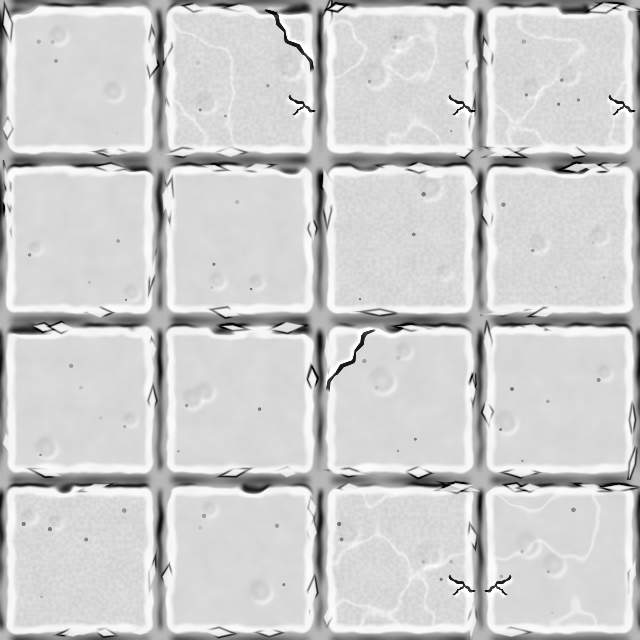
Reproduce this texture map procedurally as a WebGL 1 fragment shader.

```glsl
precision highp float;
// Worn stone tiles, four by four, with pale bevelled rims, dark joints, chips, cracks and pits.
uniform vec2 u_resolution;

const float TILES = 4.0;
const float HALF_SIZE = 0.457;
const float TAU = 6.2831853;

vec2 hash2(vec2 p) {
  vec3 a = fract(p.xyx * vec3(0.1031, 0.1030, 0.0973));
  a += dot(a, a.yzx + 33.33);
  return fract((a.xx + a.yz) * a.zy);
}

float corner(vec2 cell, vec2 offset, float period) {
  float angle = TAU * hash2(mod(cell, period) + period).x;
  return dot(vec2(cos(angle), sin(angle)), offset);
}

// Gradient noise that wraps after "cells" lattice steps across the canvas.
float noise(vec2 uv, float cells) {
  vec2 p = uv * cells, i = floor(p), f = p - i;
  vec2 w = f * f * f * (f * (f * 6.0 - 15.0) + 10.0);
  vec2 e = vec2(1.0, 0.0);
  float low = mix(corner(i, f, cells), corner(i + e, f - e, cells), w.x);
  float high = mix(corner(i + e.yx, f - e.yx, cells), corner(i + 1.0, f - 1.0, cells), w.x);
  return 1.4 * mix(low, high, w.y);
}

float glow(float x, float width) {
  return exp(-x * x / (width * width));
}

float roundBox(vec2 p, float halfSize, float radius) {
  vec2 d = abs(p) - halfSize + radius;
  return length(max(d, 0.0)) + min(max(d.x, d.y), 0.0) - radius;
}

vec2 rotate(vec2 p, float angle) {
  float c = cos(angle), s = sin(angle);
  return vec2(c * p.x - s * p.y, s * p.x + c * p.y);
}

// Tone change of a jagged crack from a to b with one pale lip.
float crack(vec2 q, vec2 a, vec2 b, float width, float px) {
  float len = length(b - a);
  vec2 dir = (b - a) / len, r = q - a;
  float t = dot(r, dir) / len;
  float across = dir.x * r.y - dir.y * r.x;
  across += len * (0.16 * abs(fract(t * 1.7 + 0.2) - 0.5) + 0.08 * abs(fract(t * 4.0) - 0.5) - 0.06);
  float w = width * (0.3 + 0.7 * abs(sin(t * 8.0)));
  float dark = 1.0 - smoothstep(w * 0.5, w * 0.5 + px, abs(across));
  float ends = smoothstep(0.0, 0.04, t) * (1.0 - smoothstep(0.94, 1.0, t));
  return ends * (0.15 * glow(across - width, 0.018) * (1.0 - dark) - 0.75 * dark);
}

// Soft embossed ring.
float crater(vec2 c, float radius) {
  float r = length(c);
  float light = dot(c, vec2(0.6, -0.8)) / max(r, 0.001);
  return glow(r - radius, 0.018) * (0.02 + 0.06 * light) - 0.03 * glow(r - radius * 0.6, 0.02);
}

// Joint tone: broad grey across, dark streaks down, paler crossings.
float jointTone(vec2 uv, vec2 q, vec2 s) {
  vec2 away = smoothstep(0.03, 0.11, abs(s));
  float depth = mix(0.4, 0.9, smoothstep(-0.3, 0.4, q.y)) + 0.5 * noise(uv, 20.0);
  float streak = glow(s.x + 0.014 * noise(uv, 28.0), 0.021) * away.y * clamp(depth, 0.1, 1.0);
  float band = glow(s.y, 0.033) * away.x * (0.3 + 0.25 * noise(uv, 16.0));
  return 0.72 - 0.68 * streak - band;
}

// Stone face with grain, veins, craters and pits.
float faceTone(vec2 uv, vec2 q, vec2 id, vec2 kind, float px) {
  float tone = 0.848 + 0.015 * noise(uv, 24.0) + 0.01 * noise(uv, 60.0);
  tone += 0.035 * step(0.6, kind.y) * noise(uv, 160.0);
  tone += 0.07 * step(0.65, kind.x) * glow(noise(uv, 8.0) + 0.15 * noise(uv, 32.0) - 0.1, 0.035);
  for (int i = 0; i < 5; i++) {
    vec2 h = hash2(id * 7.0 + float(i) * 13.0 + 3.0);
    vec2 c = q - (h - 0.5) * 0.72;
    if (i < 2) tone += crater(c, 0.035 + 0.045 * fract(h.x * 17.0));
    float pit = 0.004 + 0.007 * h.y;
    tone -= 0.4 * (1.0 - smoothstep(pit, pit + px, length(c.yx + 0.04))) * fract(h.y * 23.0);
  }
  return tone;
}

void main() {
  vec2 uv = gl_FragCoord.xy / u_resolution;
  float px = TILES / min(u_resolution.x, u_resolution.y);
  vec2 p = uv * TILES, id = floor(p), q = fract(p) - 0.5;
  vec2 s = fract(p + 0.5) - 0.5;
  vec2 kind = hash2(id * 5.0 + 2.0);

  // Ragged outline, with bites out of the top edge.
  float bite = 0.06 * smoothstep(0.2, 0.55, noise(uv, 14.0)) * smoothstep(0.34, 0.44, q.y);
  float d = roundBox(q, HALF_SIZE, 0.065) + bite;
  d += 0.011 * noise(uv, 24.0) + 0.006 * noise(uv, 56.0);
  float inside = 1.0 - smoothstep(-0.012, 0.008, d);

  // Pale rim around the face, dark lip above it.
  float rim = 1.0 - smoothstep(0.032, 0.066, -d + 0.012 * noise(uv, 32.0));
  float face = faceTone(uv, q, id, kind, px);
  face = mix(face, 0.985, rim * (0.88 + 0.2 * noise(uv, 22.0)));
  float lip = glow(d - 0.014 - bite * 0.3, 0.012 + bite * 0.4) * smoothstep(0.38, 0.44, q.y);
  lip *= smoothstep(-0.25, 0.35, noise(uv, 18.0) + bite * 8.0) * smoothstep(0.02, 0.1, abs(s.x));
  float tone = mix(jointTone(uv, q, s) * (1.0 - 0.85 * lip), face, inside);

  // Flaked facets along the four edges.
  for (int i = 0; i < 6; i++) {
    vec2 h = hash2(id * 11.0 + float(i) * 19.0 + 5.0);
    vec2 c = rotate(q, floor(h.x * 4.0) * TAU * 0.25) - vec2((h.y - 0.5) * 0.8, 0.453);
    c = rotate(c, (fract(h.y * 13.0) - 0.5) * 0.5);
    float thick = 0.014 + 0.02 * fract(h.x * 29.0);
    float f = (abs(c.x) / (0.05 + 0.06 * h.y) + abs(c.y) / thick - 1.0) * thick;
    tone = mix(tone, 0.96, 0.85 * (1.0 - smoothstep(-px, px, f)));
    tone -= 0.5 * glow(f - 0.004, 0.007) * smoothstep(-0.1, 0.4, noise(uv, 30.0) + 0.1);
  }

  // Two broken corners, and short forked cracks at some sides.
  float rightBreak = 1.0 - step(0.5, length(id - vec2(1.0, 3.0)));
  float leftBreak = 1.0 - step(0.5, length(id - vec2(2.0, 1.0)));
  vec2 m = vec2(q.x * (rightBreak - leftBreak), q.y);
  tone += (rightBreak + leftBreak) * crack(m, vec2(0.16, 0.45), vec2(0.47, 0.06), 0.022, px);
  float side = kind.y > 0.5 ? 1.0 : -1.0;
  vec2 n = vec2(q.x * side, q.y + 0.2);
  float forked = step(0.68, kind.x);
  tone += forked * crack(n, vec2(0.47, 0.0), vec2(0.3, 0.1), 0.014, px);
  tone += forked * crack(n, vec2(0.4, 0.04), vec2(0.33, -0.02), 0.008, px);

  gl_FragColor = vec4(vec3(clamp(tone, 0.02, 1.0)), 1.0);
}
```
